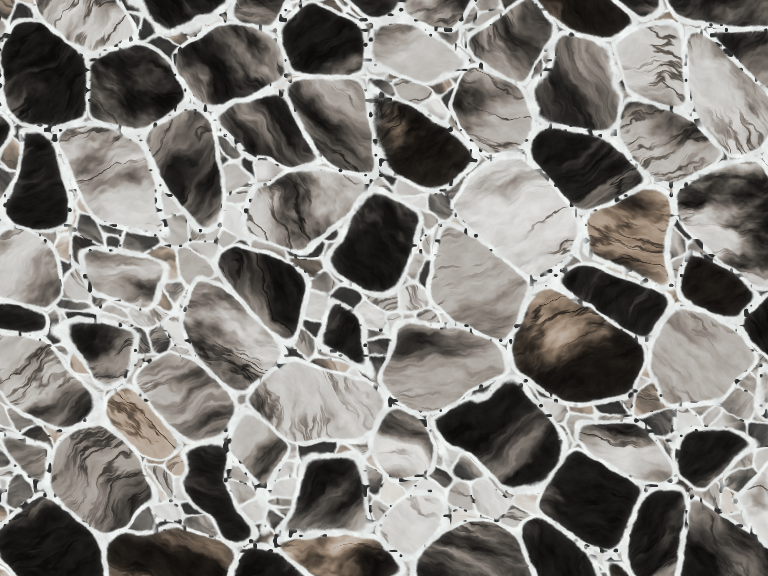
Write a Shadertoy shader that draws this texture.

```glsl
const float STONES = 7.6;         // stone sites per canvas height
const float FILLERS = 3.3;        // filler density relative to stones
const float STRETCH = 1.25;       // elongation of the stones
const float LAY_ANGLE = -0.6;     // direction of the elongation
const float SIZE_SPREAD = 0.42;   // variation of the stone sizes
const float ROUNDING = 0.06;      // softness of the stone corners
const float GROUT = 0.03;         // half width of a joint
const float GAP_MAX = 0.15;       // widest joint that holds fillers
const float DARK = 0.085;
const vec3 WARM = vec3(1.06, 0.995, 0.93);
const vec3 BROWN = vec3(1.16, 1.0, 0.85);
const vec3 COOL = vec3(0.99, 1.0, 1.0);
const vec3 GROUT_COLOR = vec3(0.90, 0.915, 0.91);

float hash(vec2 p) {
    vec3 q = fract(p.xyx * vec3(0.1031, 0.1030, 0.0973));
    q += dot(q, q.yzx + 33.33);
    return fract((q.x + q.y) * q.z);
}

vec2 hash2(vec2 p) {
    return vec2(hash(p + 3.7), hash(p + 71.3));
}

float noise(vec2 p) {
    vec2 i = floor(p), f = fract(p);
    f = f * f * (3.0 - 2.0 * f);
    return mix(mix(hash(i), hash(i + vec2(1, 0)), f.x),
               mix(hash(i + vec2(0, 1)), hash(i + vec2(1, 1)), f.x), f.y);
}

mat2 rotation(float a) {
    return mat2(cos(a), sin(a), -sin(a), cos(a));
}

float fbm(vec2 p) {
    float sum = 0.0, amp = 0.5;
    for (int i = 0; i < 5; i++) {
        sum += amp * noise(p);
        p = p * 2.07 + 19.1;
        amp *= 0.55;
    }
    return sum / 1.055;
}

// Site of a cell relative to p, with its size weight in z
vec3 site(vec2 cell, vec2 p) {
    return vec3(cell + hash2(cell) - p, SIZE_SPREAD * hash(cell + 151.0));
}

// Power diagram: rounded distance to the border, then the cell id
vec3 cells(vec2 p) {
    vec2 base = floor(p), id = base;
    vec3 nearest = vec3(0);
    float best = 1e3;
    for (int y = -2; y <= 2; y++)
    for (int x = -2; x <= 2; x++) {
        vec2 cell = base + vec2(x, y);
        vec3 s = site(cell, p);
        float d = dot(s.xy, s.xy) - s.z;
        if (d < best) { best = d; nearest = s; id = cell; }
    }
    float sum = 1e-9;
    for (int y = -2; y <= 2; y++)
    for (int x = -2; x <= 2; x++) {
        vec2 cell = base + vec2(x, y);
        if (cell == id) continue;
        vec3 s = site(cell, p);
        float d = dot(s.xy, s.xy) - s.z;
        float edge = 0.5 * (d - best) / max(length(s.xy - nearest.xy), 0.01);
        sum += exp(-edge / ROUNDING);
    }
    return vec3(-ROUNDING * log(sum), id);
}

// Streaked, veined marble with its own grain direction per stone
vec3 marble(vec2 p, vec2 id, float lightness) {
    vec2 seed = hash2(id + 211.0);
    float kind = hash(id + 307.0);
    vec2 q = rotation(mix(-0.9, 1.25, seed.x)) * p + seed * 23.0;
    q.y += 0.09 * (fbm(q * 5.0) - 0.5) + 0.025 * (fbm(q * 21.0) - 0.5);
    float streak = fbm(q * vec2(mix(3.0, 9.0, kind * kind), mix(19.0, 12.0, kind)));
    float bias = mix(-0.27, 0.27, hash(id + 401.0)) + lightness;
    float m = smoothstep(0.27, 0.73, streak + bias);
    float tone = mix(DARK, mix(0.62, 0.86, seed.y), m);

    float vein = abs(fbm(q * vec2(5.0, 24.0) + 40.0) - 0.5);
    tone *= 1.0 - 0.6 * (1.0 - smoothstep(0.0, 0.055, vein)) * smoothstep(0.3, 0.7, fbm(q * 8.0));
    float grain = fbm(q * vec2(38.0, 85.0)) - 0.5;
    tone += grain * (0.09 + 0.3 * tone * (1.0 - tone));

    vec3 tint = mix(WARM, BROWN, step(0.78, hash(id + 503.0)));
    return max(tone, 0.045) * mix(tint, COOL, smoothstep(0.45, 0.85, tone) * 0.8);
}

void mainImage(out vec4 fragColor, in vec2 fragCoord) {
    vec2 p = fragCoord / iResolution.y;
    float aa = 1.2 * STONES / iResolution.y;

    // Chipped outlines
    vec2 rough = vec2(fbm(p * 32.0), fbm(p * 32.0 + 57.0)) - 0.5;
    vec2 g = rotation(-LAY_ANGLE) * (p + 0.011 * rough);
    g *= STONES * vec2(1.0 / STRETCH, 1.0);

    // Large stones and the fillers in their wider joints
    vec3 stone = cells(g + 20.0);
    vec3 filler = cells(g * FILLERS + 90.0);
    float gap = GAP_MAX * smoothstep(0.48, 0.85, noise(p * 7.0 + 9.0));
    float width = GROUT * mix(0.55, 1.4, noise(p * 26.0));
    float stoneMask = smoothstep(-aa, aa, stone.x - gap - width);
    float fillerEdge = min(filler.x / FILLERS - 0.5 * width, gap - stone.x - width);
    float fillerMask = smoothstep(-aa, aa, fillerEdge);

    // Bright grout with dark grit
    vec3 color = GROUT_COLOR * (0.9 + 0.2 * fbm(p * 60.0));
    float grit = smoothstep(0.70, 0.84, noise(p * 115.0)) * smoothstep(0.35, 0.6, noise(p * 17.0));
    color *= 1.0 - 0.8 * grit;

    vec3 fillerColor = mix(marble(p, filler.yz + 70.0, 0.1), GROUT_COLOR, 0.15);
    color = mix(color, fillerColor, fillerMask);

    // Light from the joints bleeds into the stone rims
    vec3 stoneColor = marble(p, stone.yz, 0.0);
    float rim = exp(-max(stone.x - gap - width, 0.0) * 32.0);
    stoneColor = mix(stoneColor, GROUT_COLOR, 0.16 * rim);
    color = mix(color, stoneColor, stoneMask);

    fragColor = vec4(clamp(color, 0.0, 1.0), 1.0);
}
```
